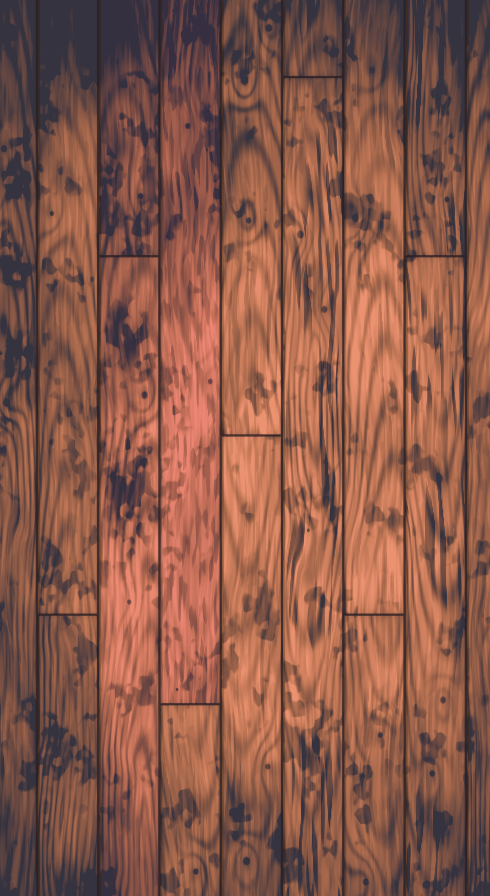
This texture is drawn by a Shadertoy shader. Its source:

```glsl
// Weathered orange floorboards with grain, knots, boot stains and dark corners

float hash(vec2 p) {
    return fract(sin(dot(p, vec2(127.1, 311.7))) * 43758.5);
}

// Cellular noise: x = distance to nearest point, y = smoothly blended cell value
vec2 cells(vec2 p) {
    vec2 base = floor(p);
    float nearest = 9.0, sum = 0.0, total = 0.0;
    for (int j = -1; j <= 1; j++)
    for (int i = -1; i <= 1; i++) {
        vec2 cell = base + vec2(i, j);
        vec2 d = cell + vec2(hash(cell), hash(cell + 57.3)) - p;
        float weight = exp(-6.0 * dot(d, d));
        nearest = min(nearest, dot(d, d));
        sum += weight * hash(cell + 91.7);
        total += weight;
    }
    return vec2(sqrt(nearest), sum / total);
}

float softEllipse(vec2 p, vec2 centre, vec2 size) {
    return 1.0 - smoothstep(0.3, 1.1, length((p - centre) / size));
}

// Charcoal brown through orange to pale salmon
vec3 woodRamp(float t) {
    return vec3(0.26 + 0.63 * t,
                0.22 + 0.25 * t + 0.08 * t * t,
                0.25 + 0.02 * t + 0.15 * t * t * t);
}

void mainImage(out vec4 fragColor, in vec2 fragCoord) {
    vec2 p = fragCoord / iResolution.y;

    // Board layout: staggered end joints, outer columns uncut
    float width = 0.0684;
    float u = (p.x + 0.0267) / width;
    float column = floor(u);
    float x = (fract(u) - 0.5) * width;
    float joint = fract(0.914 + 0.4 * column) + (column == 3.0 ? 0.1 : 0.0);
    if (column < 0.5 || column > 7.5) joint = -1.0;
    float board = column * 2.0 + step(joint, p.y);
    float seed = hash(vec2(board, 3.7));
    float weathered = column > 4.5 && mod(column, 2.0) > 0.5 ? 1.0 : 0.4;
    float reddish = column == 3.0 && p.y > joint ? 1.0 : 0.0;
    float sooty = column == 2.0 ? 1.0 : 0.0;
    vec2 grainPos = p + vec2(0.0, 7.0 * seed);

    // Knots push the growth rings aside
    float bend = 0.0, knot = 0.0, halo = 0.0;
    for (float k = 0.0; k < 3.0; k++) {
        vec2 centre = vec2((hash(vec2(board, k + 11.0)) - 0.5) * 0.045,
                           hash(vec2(board, k + 23.0)));
        vec2 d = vec2(x, p.y) - centre;
        float radius = 0.002 + 0.003 * hash(vec2(board, k + 37.0));
        float r = length(d * vec2(1.0, 0.85));
        bend += radius * 2.5 * exp(-dot(d * vec2(1.0, 0.5), d * vec2(1.0, 0.5)) * 5000.0);
        knot = max(knot, 1.0 - smoothstep(radius * 0.5, radius, r));
        halo = max(halo, exp(-r / radius * 0.8));
    }

    // Cathedral rings around a tilted pith line, stronger in places
    float wave = 0.004 * sin(p.y * 9.0 + seed * 40.0)
               + 0.002 * sin(p.y * 23.0 + seed * 70.0)
               + 0.008 * (cells(grainPos * vec2(30.0, 11.0)).y - 0.5);
    float tilt = (p.y - hash(vec2(board, 5.1))) * 0.09;
    float ringRadius = length(vec2(x - (seed - 0.5) * 0.04 + wave, tilt)) + bend;
    float ring = pow(0.5 + 0.5 * sin(ringRadius * 1050.0), 2.5);
    float ringStrength = 0.1 + 0.35 * cells(grainPos * vec2(18.0, 7.0) + 3.0).y;

    // Fine fibres, short dashes and thin black cracks following the grain
    vec2 along = vec2(p.x + wave, grainPos.y);
    float fibre = cells(along * vec2(420.0, 24.0)).y - 0.5;
    float dash = smoothstep(0.52, 0.8, cells(along * vec2(270.0, 42.0) + 5.0).y);
    float patchy = smoothstep(0.4, 0.7, cells(grainPos * vec2(26.0, 9.0) + 17.0).y);
    float crack = smoothstep(0.55, 0.75, cells(along * vec2(230.0, 15.0) + 31.0).y) * patchy;

    // Broad stains and ragged dirt
    float stain = cells(grainPos * vec2(24.0, 12.0)).y - 0.5;
    float cloud = cells(p * vec2(10.0, 7.0) + 41.0).y - 0.5;
    float ragged = cells(p * vec2(150.0, 110.0)).y;
    float blotch = smoothstep(0.75, 1.0, cells(grainPos * vec2(45.0, 28.0) + 9.0).y + 0.5 * (ragged - 0.4));

    // Boot stains broken up into uneven tread marks
    float tread = 0.0;
    if (column == 2.0)
        tread = max(softEllipse(p, vec2(0.142, 0.63), vec2(0.036, 0.05)),
                    softEllipse(p, vec2(0.145, 0.45), vec2(0.036, 0.12)));
    if (column == 0.0)
        for (float k = 0.0; k < 3.0; k++)
            tread = max(tread, softEllipse(p, vec2(0.02, 0.6 + 0.1 * k), vec2(0.026, 0.038)));
    float lugs = smoothstep(0.5, 0.8, 0.75 * cells(p * vec2(120.0, 85.0) + 2.0).y
                                    + 0.3 * ragged + 0.35 * tread - 0.15);

    // Combine tone, fading to charcoal at the rim and top
    vec2 fromCentre = (p - vec2(0.3, 0.45)) * vec2(1.9, 1.2);
    float tone = 0.98 + 0.2 * (seed - 0.5) - 1.35 * dot(fromCentre, fromCentre);
    tone -= 0.15 * smoothstep(0.85, 1.0, p.y) + 0.1 * sooty + 0.1 * reddish;
    tone -= ring * ringStrength * (1.0 - 0.6 * reddish);
    tone += fibre * 0.28 + stain * 0.3 + cloud * 0.3;
    tone -= dash * (0.1 + 0.16 * reddish) + crack * 0.5 * weathered + blotch * 0.4;
    tone -= tread * (0.08 + 0.55 * lugs) + 0.2 * halo + 0.5 * knot;

    // Seams: thin dark gap beside a golden tongue
    float side = (fract(u + 0.5) - 0.5) * width;
    float jointGap = abs(p.y - joint);
    tone -= 0.2 * exp(-abs(side) * 300.0) + 0.2 * exp(-jointGap * 220.0);
    tone = clamp(tone, -0.08, 1.05);

    vec3 color = woodRamp(tone);
    color *= mix(vec3(1.0), vec3(1.0, 0.92, 1.02), max(reddish, 0.7 * sooty));
    float tongue = 1.0 - smoothstep(0.0004, 0.0016, abs(side - 0.0018));
    color = mix(color, vec3(0.55, 0.36, 0.22) * (0.4 + 0.6 * max(tone, 0.0)), tongue * 0.6);
    float gap = max(1.0 - smoothstep(0.0006, 0.0021, abs(side + 0.0005)),
                    1.0 - smoothstep(0.0005, 0.002, jointGap));
    color = mix(color, vec3(0.16, 0.12, 0.14), gap * 0.8);
    fragColor = vec4(color, 1.0);
}
```
